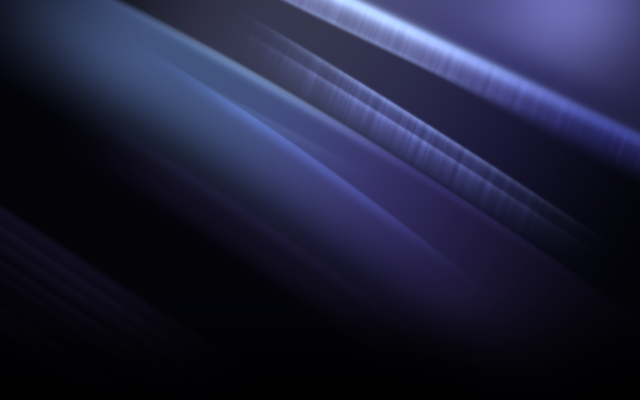
Give the GLSL for this background, as a WebGL 1 fragment shader.

```glsl
precision highp float;
// Diagonal beams of cold light sweeping down across a near-black field.
// Each beam is a gently bent line: its signed distance shapes soft fills and
// thin ridges, while the position along the sweep fades and tints them.

uniform vec2 u_resolution;

const vec2 SWEEP = vec2(0.85, 0.527);
const vec3 NIGHT = vec3(0.010, 0.011, 0.032);
const vec3 SLATE = vec3(0.20, 0.205, 0.28);
const vec3 STEEL = vec3(0.25, 0.32, 0.47);
const vec3 VIOLET = vec3(0.27, 0.22, 0.50);
const vec3 ICE = vec3(0.40, 0.50, 0.56);
const vec3 PLUM = vec3(0.10, 0.07, 0.16);

float hash(float n) {
  return fract(sin(n * 127.1) * 4375.85);
}

float noise(float x) {
  float f = fract(x);
  return mix(hash(floor(x)), hash(floor(x) + 1.0), f * f * (3.0 - 2.0 * f));
}

// Distance to a bent line through a; positive on its upper side.
float above(vec2 p, vec2 a, float slope, float bend) {
  float x = p.x - a.x;
  return (a.y + x * (slope + bend * x) - p.y) * 0.85;
}

// Bell-shaped line with separate widths above and below.
float ridge(float d, float upper, float lower) {
  float k = d / (d > 0.0 ? upper : lower);
  return exp(-k * k);
}

// Fades in over a..b and out over c..d.
float span(float t, float a, float b, float c, float d) {
  return smoothstep(a, b, t) * (1.0 - smoothstep(c, d, t));
}

// Fine brushing that runs across the beams.
float brushed(vec2 p) {
  float t = dot(p, vec2(0.94, 0.34));
  return 0.6 * noise(t * 75.0) + 0.4 * noise(t * 170.0);
}

// Wide blue body, its bright crest and the thin creases inside it.
vec3 broadBeam(vec2 p, float u, float crest) {
  float foot = above(p, vec2(0.27, 0.3125), 0.60, 0.11);
  float fill = smoothstep(-0.07, 0.18, foot) * smoothstep(-0.012, 0.012, -crest);
  vec3 tint = mix(STEEL, VIOLET, smoothstep(0.5, 1.3, u));
  vec3 c = tint * fill * span(u, -0.2, 0.4, 0.65, 1.85);
  c += ICE * 0.50 * ridge(crest, 0.007, 0.016) * span(u, 0.15, 0.65, 0.7, 1.15);
  c += VIOLET * 0.28 * ridge(crest, 0.005, 0.012) * span(u, 0.7, 1.0, 1.1, 1.7);
  float crease = above(p, vec2(0.292, 0.083), 0.58, 0.13);
  c += vec3(0.08, 0.11, 0.20) * ridge(crease, 0.005, 0.022) * span(u, 0.3, 0.75, 0.9, 1.45);
  float fold = above(p, vec2(0.5, 0.208), 0.54, 0.0);
  c += vec3(0.04, 0.05, 0.07) * ridge(fold, 0.005, 0.025) * span(u, 0.5, 0.7, 0.75, 1.05);
  // Plum filaments along the foot.
  for (int i = 0; i < 6; i++) {
    float n = float(i);
    float d = foot + 0.022 * n - 0.03 + 0.012 * hash(n + 3.0);
    float w = 0.009 + 0.012 * hash(n + 9.0);
    c += PLUM * (0.18 + 0.22 * hash(n)) * ridge(d, w, w * 1.6) * span(u, 0.25, 0.65, 0.85, 1.5);
  }
  return c;
}

// Narrow pair of brushed folds between the two large beams.
vec3 middleFolds(vec2 p, float u, float crest) {
  float grain = 0.65 + 0.7 * brushed(p);
  float mask = smoothstep(-0.01, 0.02, crest);
  float fade = span(u, 0.5, 0.95, 1.0, 1.65);
  vec3 c = vec3(0.0);
  for (int i = 0; i < 2; i++) {
    float n = float(i);
    float d = above(p, vec2(0.8125, 0.156 + 0.046 * n), 0.61, 0.04);
    c += vec3(0.13, 0.15, 0.25) * (1.0 - 0.3 * n) * ridge(d, 0.005, 0.06) * grain * fade * mask;
    c += ICE * (0.40 - 0.22 * n) * ridge(d, 0.004, 0.009) * fade;
  }
  return c;
}

// Brilliant upper beam with a brushed band below and haze above.
vec3 upperBeam(vec2 p, float u) {
  float top = above(p, vec2(0.875, 0.0), 0.474, 0.0);
  float rim = above(p, vec2(0.708, 0.0), 0.479, 0.0);
  float soft = 0.006 + 0.03 * smoothstep(0.9, 1.6, u);
  float band = smoothstep(-soft, soft, rim) * (1.0 - smoothstep(-0.015, 0.015, top));
  vec3 tint = mix(vec3(0.22, 0.24, 0.33), vec3(0.09, 0.09, 0.24), smoothstep(0.85, 1.5, u));
  vec3 c = tint * band * (0.82 + 0.36 * brushed(p));
  c += ICE * 0.22 * ridge(rim, 0.008, 0.005) * span(u, 0.5, 0.75, 0.8, 1.3);
  c += mix(ICE, vec3(0.14, 0.17, 0.32), smoothstep(0.8, 1.55, u)) * ridge(top, 0.014, 0.024);
  c += vec3(0.09, 0.09, 0.17) * smoothstep(-0.01, 0.03, top);
  vec2 g = (p - vec2(1.43, 0.02)) / vec2(0.20, 0.17);
  return c + vec3(0.23, 0.24, 0.32) * exp(-dot(g, g)) * smoothstep(0.0, 0.1, top);
}

// Dim plum streaks entering from the lower left.
vec3 cornerStreaks(vec2 p) {
  float edge = above(p, vec2(0.0, 0.52), 0.66, 0.0);
  vec3 c = PLUM * 0.42 * ridge(edge, 0.009, 0.10);
  for (int i = 0; i < 8; i++) {
    float n = float(i);
    float d = edge + 0.034 * n + 0.015 * hash(n + 21.0);
    c += PLUM * (0.12 + 0.30 * hash(n + 5.0)) * exp(-0.15 * n) * ridge(d, 0.006, 0.018);
  }
  return c * (1.0 - smoothstep(0.1, 0.68, p.x));
}

void main() {
  // Height units, measured downward from the top edge.
  vec2 p = vec2(gl_FragCoord.x, u_resolution.y - gl_FragCoord.y) / u_resolution.y;
  p.x *= 1.6 * u_resolution.y / u_resolution.x;
  float u = dot(p, SWEEP);
  float crest = above(p, vec2(0.292, 0.0), 0.52, 0.07);
  vec3 haze = mix(SLATE, vec3(0.20, 0.18, 0.42), smoothstep(0.7, 1.4, u));
  vec3 color = NIGHT + haze * smoothstep(-0.01, 0.015, crest) * span(u, 0.0, 0.6, 0.65, 1.75);
  color += broadBeam(p, u, crest) + middleFolds(p, u, crest);
  color += upperBeam(p, u) + cornerStreaks(p);
  color *= 1.0 - 0.75 * smoothstep(0.72, 1.0, p.y);
  gl_FragColor = vec4(color, 1.0);
}
```
